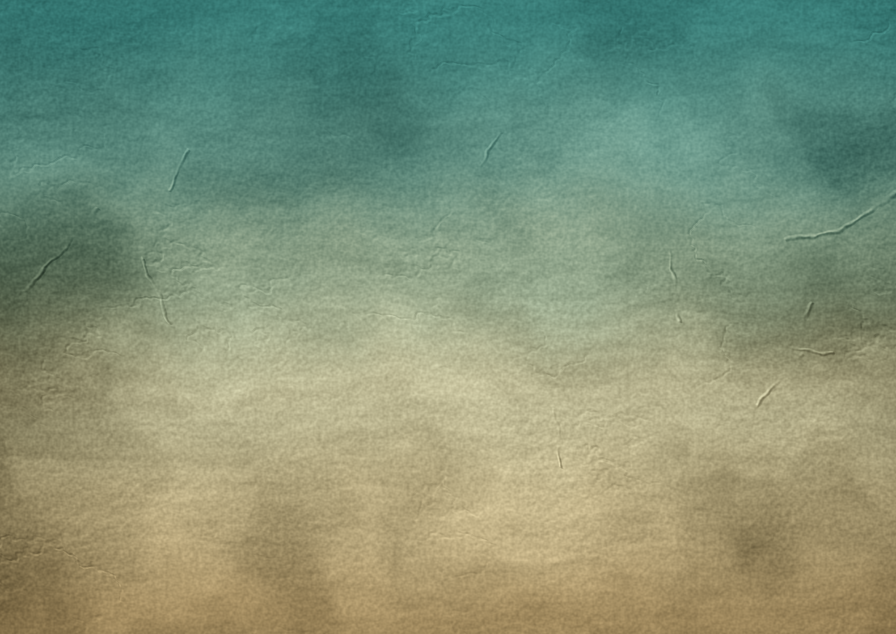
This texture is drawn by a Shadertoy shader. Its source:

```glsl
vec2 hashGradient(vec2 cell) {
    vec3 h = fract(vec3(cell.xyx) * vec3(0.1031, 0.1030, 0.0973));
    h += dot(h, h.yzx + 33.33);
    float angle = 6.28318 * fract((h.x + h.y) * h.z);
    return vec2(cos(angle), sin(angle));
}

float gradientNoise(vec2 p) {
    vec2 i = floor(p), f = fract(p);
    vec2 w = f * f * f * (f * (f * 6.0 - 15.0) + 10.0);
    float a = dot(hashGradient(i), f);
    float b = dot(hashGradient(i + vec2(1, 0)), f - vec2(1, 0));
    float c = dot(hashGradient(i + vec2(0, 1)), f - vec2(0, 1));
    float d = dot(hashGradient(i + vec2(1, 1)), f - vec2(1, 1));
    return mix(mix(a, b, w.x), mix(c, d, w.x), w.y);
}

float fbm(vec2 p, int octaves) {
    float sum = 0.0, gain = 0.6;
    for (int i = 0; i < octaves; i++) {
        sum += gain * gradientNoise(p);
        p = mat2(1.6, 1.2, -1.2, 1.6) * p + 7.3;
        gain *= 0.53;
    }
    return sum;
}

float patchMask(vec2 uv, vec2 center, vec2 radius) {
    vec2 d = (uv - center) / radius;
    return exp(-dot(d, d));
}

float segmentDistance(vec2 p, vec2 a, vec2 b) {
    vec2 ab = b - a;
    return length(p - a - ab * clamp(dot(p - a, ab) / dot(ab, ab), 0.0, 1.0));
}

// Vertical wash from sand to teal
vec3 wash(float y) {
    vec3 c = mix(vec3(0.62, 0.53, 0.36), vec3(0.68, 0.62, 0.46), smoothstep(0.0, 0.20, y));
    c = mix(c, vec3(0.68, 0.66, 0.52), smoothstep(0.16, 0.38, y));
    c = mix(c, vec3(0.53, 0.61, 0.51), smoothstep(0.37, 0.60, y));
    c = mix(c, vec3(0.37, 0.55, 0.50), smoothstep(0.57, 0.78, y));
    return mix(c, vec3(0.23, 0.50, 0.48), smoothstep(0.74, 1.0, y));
}

// Broad stains are negative, worn highlights positive
float stains(vec2 uv) {
    float s = 0.0;
    s -= 0.28 * patchMask(uv, vec2(0.06, 0.57), vec2(0.15, 0.09));
    s -= 0.20 * patchMask(uv, vec2(0.00, 0.40), vec2(0.14, 0.16));
    s -= 0.18 * patchMask(uv, vec2(0.42, 0.85), vec2(0.12, 0.13));
    s -= 0.14 * patchMask(uv, vec2(0.33, 0.71), vec2(0.13, 0.06));
    s -= 0.20 * patchMask(uv, vec2(0.94, 0.76), vec2(0.09, 0.06));
    s -= 0.13 * patchMask(uv, vec2(0.70, 0.94), vec2(0.10, 0.09));
    s -= 0.20 * patchMask(uv, vec2(0.97, 0.51), vec2(0.16, 0.10));
    s -= 0.13 * patchMask(uv, vec2(0.85, 0.23), vec2(0.14, 0.07));
    s -= 0.18 * patchMask(uv, vec2(0.86, 0.13), vec2(0.03, 0.05));
    s -= 0.12 * patchMask(uv, vec2(0.30, 0.17), vec2(0.05, 0.13));
    s -= 0.20 * patchMask(uv, vec2(0.02, 0.12), vec2(0.10, 0.12));
    s -= 0.10 * patchMask(uv, vec2(0.12, 0.93), vec2(0.08, 0.13));
    s += 0.09 * patchMask(uv, vec2(0.43, 0.43), vec2(0.20, 0.16));
    s += 0.13 * patchMask(uv, vec2(0.71, 0.80), vec2(0.10, 0.10));
    s += 0.10 * patchMask(uv, vec2(0.22, 0.18), vec2(0.06, 0.09));
    s += 0.09 * patchMask(uv, vec2(0.62, 0.16), vec2(0.12, 0.12));
    return s;
}

// Signed crack relief: dark groove beside a lit lip
float cracks(vec2 uv, float aspect) {
    vec4 lines[11] = vec4[11](
        vec4(0.88, 0.62, 0.94, 0.635), vec4(0.94, 0.635, 1.01, 0.70),
        vec4(0.845, 0.36, 0.895, 0.44), vec4(0.885, 0.45, 0.93, 0.44),
        vec4(0.91, 0.52, 0.88, 0.46), vec4(0.62, 0.35, 0.628, 0.26),
        vec4(0.19, 0.70, 0.21, 0.76), vec4(0.03, 0.54, 0.11, 0.67),
        vec4(0.75, 0.60, 0.76, 0.49), vec4(0.16, 0.59, 0.19, 0.49),
        vec4(0.54, 0.74, 0.56, 0.79));
    vec2 scale = vec2(aspect, 1.0), p = uv * scale;
    p += 0.012 * vec2(fbm(p * 22.0, 3), fbm(p * 22.0 + 41.0, 3));
    float groove = 1.0, lip = 1.0;
    for (int i = 0; i < 11; i++) {
        vec2 a = lines[i].xy * scale, b = lines[i].zw * scale;
        groove = min(groove, segmentDistance(p, a, b));
        lip = min(lip, segmentDistance(p + vec2(0.003, -0.003), a, b));
    }
    float wear = smoothstep(-0.35, 0.15, gradientNoise(p * 18.0));
    return wear * (smoothstep(0.0035, 0.0, lip) - 1.3 * smoothstep(0.0035, 0.0, groove));
}

// Fine trowel texture with sparse broken flakes
float plasterHeight(vec2 p, float flakes) {
    float ridge = abs(fbm(p * vec2(7.0, 9.0) + 3.0, 5));
    float pits = fbm(p * vec2(48.0, 66.0), 3);
    return pits + flakes * smoothstep(0.0, 0.05, ridge);
}

void mainImage(out vec4 fragColor, in vec2 fragCoord) {
    vec2 uv = fragCoord / iResolution.xy;
    float aspect = iResolution.x / iResolution.y;
    vec2 p = uv * vec2(aspect, 1.0);

    // Cloudy pigment and horizontal brushing
    vec2 warp = vec2(fbm(p * 4.0, 4), fbm(p * 4.0 + 19.0, 4));
    float clouds = fbm(p * 5.0 + warp * 1.5 + 8.0, 6);
    float brush = fbm(p * vec2(6.0, 48.0) + warp * 3.0, 4);
    vec3 color = wash(uv.y + 0.05 * warp.y);
    float tone = 1.03 + stains(uv + 0.08 * warp) + 0.20 * clouds + 0.10 * brush;

    // Relief lit from the upper left, plus fine grain
    vec2 lightStep = vec2(-0.0020, 0.0026);
    float flakes = 0.9 * smoothstep(0.0, 0.35, gradientNoise(p * 5.0 + 27.0));
    float relief = plasterHeight(p, flakes) - plasterHeight(p + lightStep, flakes);
    float roughness = 0.8 + 0.6 * smoothstep(-0.2, 0.35, gradientNoise(p * 4.0 + 27.0));
    tone += 0.13 * roughness * clamp(relief, -0.7, 0.7);
    tone += 0.11 * gradientNoise(p * 150.0) + 0.07 * gradientNoise(p * 237.0 + 5.0);
    tone += 0.20 * cracks(uv, aspect);

    // Darkened border; shadows keep more saturation
    vec2 edge = abs(uv - 0.5) * 2.0;
    tone -= 0.12 * pow(edge.x, 5.0) + 0.05 * pow(edge.y, 6.0);
    vec3 tint = mix(vec3(1.0, 1.05, 1.25), vec3(1.35, 0.9, 0.9), smoothstep(0.4, 0.75, uv.y));
    fragColor = vec4(clamp(color * pow(vec3(max(tone, 0.1)), tint), 0.0, 1.0), 1.0);
}
```
